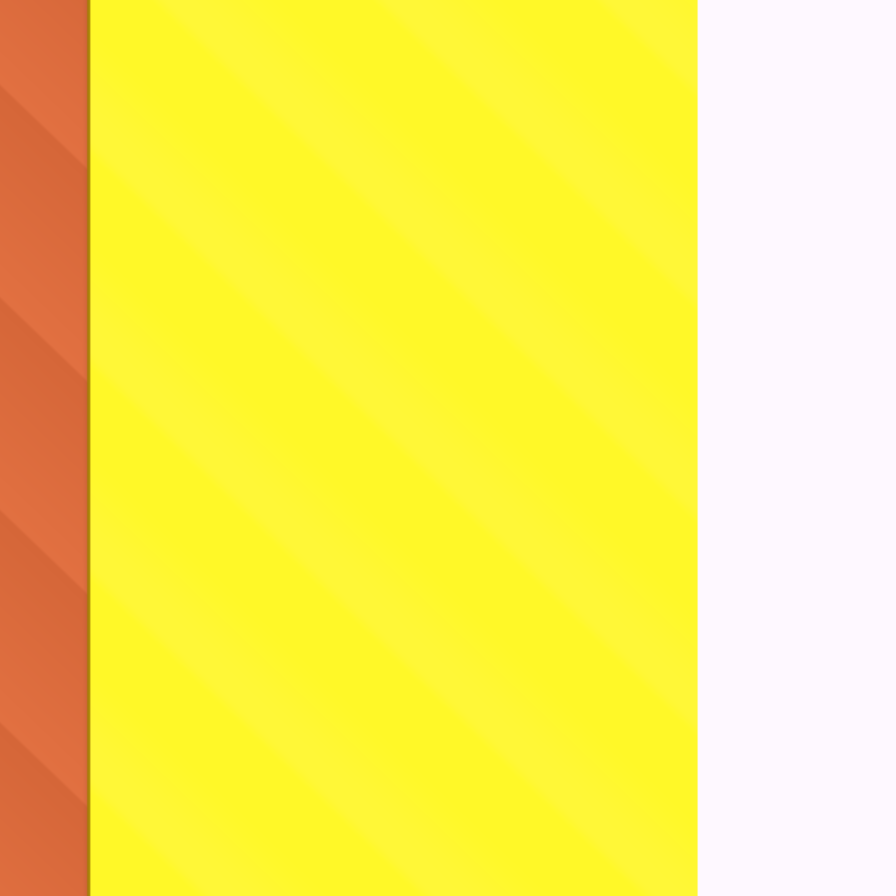
A three.js fragment shader for this background:

```glsl
// Three upright panels, orange, yellow and pale white, with faint diagonal pleats.
varying vec2 vUv;

// Panel layout, in canvas widths
const float SEAM_X = 0.0990;
const float WHITE_X = 0.7786;
const float EDGE_SOFT = 0.0012;
const float SEAM_HALF_WIDTH = 0.0018;
const float SHADE_WIDTH = 0.008;

// Diagonal pleats
const float PLEAT_PERIOD = 0.2372;
const float PLEAT_SLOPE = 0.96;
const float PLEAT_OFFSET = 0.0977;
const float CRISP_FOLD = 0.025;
const float SOFT_FOLD = 0.22;

// Colours
const vec3 ORANGE_DARK = vec3(0.835, 0.400, 0.220);
const vec3 ORANGE_LIGHT = vec3(0.885, 0.440, 0.255);
const vec3 YELLOW_DEEP = vec3(1.000, 0.973, 0.155);
const vec3 YELLOW_LIGHT = vec3(1.000, 0.968, 0.215);
const vec3 PALE_WHITE = vec3(0.996, 0.973, 1.000);
const vec3 SEAM_OLIVE = vec3(0.640, 0.490, 0.020);

// Step that is smoothed over the edge width
float edgeStep(float edge, float x) {
  return smoothstep(edge - EDGE_SOFT, edge + EDGE_SOFT, x);
}

// Brightness rises down each pleat, then drops across the fold
float pleat(float phase, float fold) {
  return phase * (1.0 - smoothstep(1.0 - fold, 1.0, phase));
}

void main() {
  // Position within the repeating pleat, measured downwards
  float down = 1.0 - vUv.y - PLEAT_SLOPE * vUv.x - PLEAT_OFFSET;
  float phase = fract(down / PLEAT_PERIOD);

  // Panels
  vec3 orange = mix(ORANGE_DARK, ORANGE_LIGHT, pleat(phase, CRISP_FOLD));
  float glow = smoothstep(0.25, 0.75, pleat(phase, SOFT_FOLD));
  vec3 yellow = mix(YELLOW_DEEP, YELLOW_LIGHT, glow);

  // Slight shade where the orange meets the seam
  orange *= 1.0 - 0.06 * smoothstep(SEAM_X - SHADE_WIDTH, SEAM_X, vUv.x);

  vec3 color = mix(orange, yellow, edgeStep(SEAM_X, vUv.x));
  color = mix(color, PALE_WHITE, edgeStep(WHITE_X, vUv.x));

  // Thin dark seam
  float seam = 1.0 - edgeStep(SEAM_HALF_WIDTH, abs(vUv.x - SEAM_X));
  color = mix(color, SEAM_OLIVE, seam * 0.9);

  gl_FragColor = vec4(color, 1.0);
}
```
